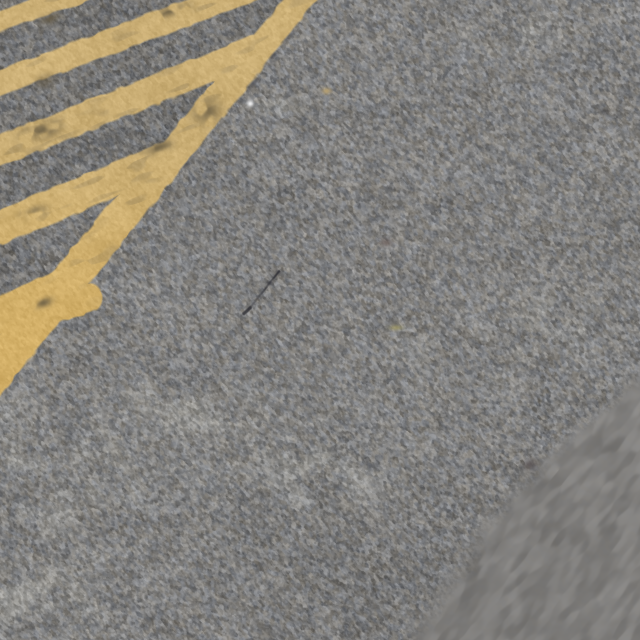
Reproduce this texture procedurally as a Shadertoy shader.

```glsl
// Worn asphalt with yellow hatched road marking at the upper left, pale scuffs and a soft lower right corner.

const vec3 ASPHALT = vec3(0.499, 0.497, 0.494);
const vec3 SOFT_ASPHALT = vec3(0.500, 0.494, 0.486);
const vec3 DUST = vec3(0.62, 0.615, 0.595);
const vec3 PAINT_FAR = vec3(0.81, 0.695, 0.46);
const vec3 PAINT_NEAR = vec3(0.84, 0.695, 0.40);
const vec3 GRIME = vec3(0.46, 0.41, 0.31);
const vec3 TAR = vec3(0.20, 0.20, 0.22);
const float GRAIN_AMOUNT = 0.19;
const float SMEAR_AMOUNT = 0.10;
const float TINT_AMOUNT = 0.6;
const float EDGE_WOBBLE = 0.005;
const int STRIPES = 5;

// Ellipses: centre, then radii
const int SCUFFS = 9;
const vec4 SCUFF[SCUFFS] = vec4[](
    vec4(0.08, 0.25, 0.17, 0.12), vec4(0.30, 0.36, 0.12, 0.045),
    vec4(0.50, 0.27, 0.10, 0.06), vec4(0.74, 0.44, 0.09, 0.045),
    vec4(0.88, 0.50, 0.07, 0.04), vec4(0.80, 0.955, 0.08, 0.03),
    vec4(0.21, 0.61, 0.045, 0.05), vec4(0.43, 0.834, 0.06, 0.012),
    vec4(0.04, 0.06, 0.13, 0.07));
const int STAINS = 8;
const vec4 STAIN[STAINS] = vec4[](
    vec4(0.078, 0.971, 0.016, 0.008), vec4(0.068, 0.796, 0.030, 0.013),
    vec4(0.322, 0.826, 0.020, 0.018), vec4(0.247, 0.769, 0.024, 0.008),
    vec4(0.052, 0.669, 0.018, 0.008), vec4(0.068, 0.527, 0.014, 0.007),
    vec4(0.072, 0.873, 0.013, 0.009), vec4(0.265, 0.983, 0.028, 0.008));

vec3 hash3(vec2 p) {
    vec3 q = fract(vec3(p.xyx) * vec3(0.1031, 0.1030, 0.0973));
    q += dot(q, q.yxz + 33.33);
    return fract((q.xxy + q.yzz) * q.zyx);
}

// Smooth cellular noise: blends the values of nearby jittered cells
float cells(vec2 p) {
    vec2 base = floor(p);
    float sum = 0.0, total = 0.0;
    for (int j = -1; j <= 1; j++)
    for (int i = -1; i <= 1; i++) {
        vec2 cell = base + vec2(i, j);
        vec3 h = hash3(cell + 457.0);
        vec2 d = cell + h.xy - p;
        float w = exp(-4.5 * dot(d, d));
        sum += w * h.z;
        total += w;
    }
    return sum / total;
}

float layeredCells(vec2 p) {
    return 0.5 * cells(p) + 0.3 * cells(p * 2.3 + 11.0) + 0.2 * cells(p * 5.1 + 23.0);
}

vec2 turn(vec2 p, float a) {
    return vec2(cos(a) * p.x + sin(a) * p.y, cos(a) * p.y - sin(a) * p.x);
}

float blob(vec2 p, vec4 e) {
    vec2 d = (p - e.xy) / e.zw;
    return exp(-dot(d, d));
}

float segment(vec2 p, vec2 a, vec2 b) {
    vec2 ab = b - a;
    return length(p - a - ab * clamp(dot(p - a, ab) / dot(ab, ab), 0.0, 1.0));
}

// Signed distance to the painted area, negative inside
float marking(vec2 p) {
    float leftEdge = (0.443 - 0.851 * (1.0 - p.y) - p.x) * 0.76;
    float rightEdge = (p.x - 0.495 + 0.801 * (1.0 - p.y)) * 0.78;
    float d = max(leftEdge, rightEdge);
    for (int i = 0; i < STRIPES; i++) {
        float k = float(i);
        float top = 0.984 - k * (0.0885 + k * (0.0031 + 0.00065 * k)) + (0.35 + 0.022 * k) * p.x;
        float thickness = 0.034 + 0.0075 * k;
        float stripe = 0.93 * (abs(p.y - top + 0.5 * thickness) - 0.5 * thickness);
        d = min(d, max(stripe, rightEdge));
    }
    return min(d, segment(p, vec2(0.045, 0.510), vec2(0.133, 0.534)) - 0.025);
}

void mainImage(out vec4 fragColor, in vec2 fragCoord) {
    vec2 p = fragCoord / iResolution.xy;
    float aa = 1.2 / iResolution.y;
    float mottle = layeredCells(p * vec2(17.0, 24.0));
    float rough = cells(p * 75.0);

    // Grain, drawn out and softened in the lower right corner
    float corner = (p.x - 0.612) * 1.134 - p.y + 0.025 * sin(p.y * 14.0 - 1.6);
    float soft = smoothstep(-0.03, 0.04, corner + 0.04 * (mottle - 0.5));
    vec2 g = turn(p, -0.85);
    float sharp = cells(g * vec2(150.0, 235.0)) - 0.5 + 0.6 * (cells(g * vec2(300.0, 380.0)) - 0.5);
    float smear = cells(turn(p, 0.9) * vec2(40.0, 110.0)) - 0.5;
    float grain = mix(sharp * GRAIN_AMOUNT, smear * SMEAR_AMOUNT, soft);
    float tint = cells(g * vec2(130.0, 180.0) + 91.0) - 0.5;

    // Asphalt
    vec3 col = mix(ASPHALT, SOFT_ASPHALT, soft);
    col += 0.06 * (mottle - 0.5) + TINT_AMOUNT * tint * vec3(0.05, 0.01, -0.06) * (1.0 - 0.8 * soft);
    float band = p.x - 0.47 + 0.826 * (1.0 - p.y);
    col *= 1.0 - 0.09 * smoothstep(0.02, -0.02, band) * smoothstep(0.42, 0.52, p.y);
    col *= 1.0 - 0.05 * blob(p, vec4(0.58, 0.08, 0.22, 0.16));

    // Pale scuffs
    float dust = 0.0;
    for (int i = 0; i < SCUFFS; i++) dust = max(dust, blob(p, SCUFF[i]));
    col = mix(col, DUST, 0.7 * dust * smoothstep(0.38, 0.72, mottle + 0.12 * (rough - 0.5)));
    col += grain;

    // Broken tar line beside the paint
    float d = marking(p) + EDGE_WOBBLE * (rough - 0.5);
    float beside = exp(-pow((d - 0.003) / 0.004, 2.0)) * smoothstep(-0.02, 0.03, band);
    col = mix(col, TAR, 0.5 * beside * smoothstep(0.62, 0.75, p.y) * smoothstep(0.4, 0.65, mottle));

    // Paint with wear and grime
    vec3 paint = mix(PAINT_NEAR, PAINT_FAR, smoothstep(0.45, 0.8, p.y));
    paint += 0.3 * grain + 0.06 * (mottle - 0.5);
    float streak = cells(turn(p, 0.38) * vec2(32.0, 110.0));
    paint = mix(paint, GRIME, 0.25 * smoothstep(0.68, 0.95, streak) * smoothstep(0.45, 0.65, p.y));
    col = mix(col, paint, 0.96 * smoothstep(1.3 * aa, -1.3 * aa, d));
    float stain = 0.0;
    for (int i = 0; i < STAINS; i++) stain = max(stain, blob(turn(p - STAIN[i].xy, 0.3), vec4(0.0, 0.0, STAIN[i].zw)));
    col = mix(col, GRIME * 0.85, 0.8 * stain * smoothstep(0.15, 0.75, rough));

    // Thin twig and small debris
    float stem = segment(p, vec2(0.389, 0.517), vec2(0.436, 0.576)) - 0.0008;
    float gaps = 0.35 + 0.5 * smoothstep(0.4, 0.6, rough);
    col = mix(col, TAR, gaps * smoothstep(0.0022, -0.0008, stem));
    float butt = segment(p, vec2(0.381, 0.510), vec2(0.391, 0.519)) - 0.0022;
    col = mix(col, TAR, 0.85 * smoothstep(0.002, -0.0015, butt));
    col = mix(col, TAR, 0.6 * max(blob(p, vec4(0.421, 0.558, 0.004, 0.004)), blob(p, vec4(0.435, 0.575, 0.004, 0.004))));
    col = mix(col, vec3(0.30, 0.27, 0.27), 0.7 * blob(p, vec4(0.828, 0.274, 0.010, 0.008)));
    col = mix(col, vec3(0.36, 0.30, 0.28), 0.6 * blob(p, vec4(0.603, 0.621, 0.009, 0.006)));
    col = mix(col, TAR, 0.4 * blob(p, vec4(0.945, 0.826, 0.008, 0.004)));
    col = mix(col, vec3(0.64, 0.61, 0.40), 0.7 * blob(p, vec4(0.619, 0.488, 0.010, 0.004)));
    col = mix(col, PAINT_FAR, 0.7 * blob(p, vec4(0.510, 0.858, 0.007, 0.005)));
    col = mix(col, vec3(0.92), blob(p, vec4(0.391, 0.838, 0.005, 0.005)));

    fragColor = vec4(clamp(col, 0.0, 1.0), 1.0);
}
```
